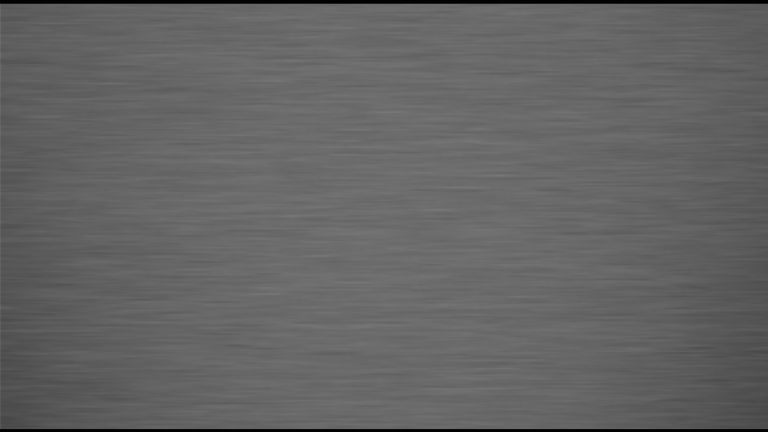
A WebGL 1 fragment shader for this texture:

```glsl
precision highp float;

uniform vec2 u_resolution;

const vec3 METAL_TINT = vec3(1.0, 1.0, 0.998);
const vec3 BAR_COLOR = vec3(0.008);
const float BAR_TOP = 0.0085;
const float BAR_BOTTOM = 0.0065;

float hash(vec2 p) {
    vec3 q = fract(vec3(p.xyx) * 0.1031);
    q += dot(q, q.yzx + 33.33);
    return fract((q.x + q.y) * q.z);
}

// Smooth noise along one row; each row is shifted so its ends do not line up.
float rowNoise(float x, float row, float seed) {
    x += 37.0 * hash(vec2(row, seed));
    float cell = floor(x);
    float t = smoothstep(0.0, 1.0, x - cell);
    float a = hash(vec2(cell + seed, row));
    float b = hash(vec2(cell + 1.0 + seed, row));
    return mix(a, b, t) - 0.5;
}

// Horizontal streaks: frequency counts cells per canvas height.
float streaks(vec2 p, vec2 frequency, float seed) {
    p *= frequency;
    float row = floor(p.y);
    float t = smoothstep(0.0, 1.0, p.y - row);
    return mix(rowNoise(p.x, row, seed), rowNoise(p.x, row + 1.0, seed), t);
}

// Broad light, falling off to the sides and most of all low down.
float sheen(vec2 uv) {
    float side = abs(uv.x - 0.5) * 2.0;
    float sideLoss = mix(0.115, 0.055, uv.y) * pow(side, 2.4);
    float lowLoss = 0.022 * pow(1.0 - uv.y, 3.0);
    float highLoss = 0.018 * pow(uv.y, 3.0);
    return 0.432 - sideLoss - lowLoss - highLoss;
}

float brushing(vec2 p) {
    float grain = 0.034 * streaks(p, vec2(9.0, 170.0), 11.0);
    grain += 0.024 * streaks(p, vec2(22.0, 235.0), 47.0);
    grain += 0.016 * streaks(p, vec2(4.0, 70.0), 83.0);
    grain += 0.008 * streaks(p, vec2(85.0, 144.0), 131.0);
    // Sparse stronger scratches, dark and light.
    float scratch = streaks(p, vec2(7.0, 150.0), 197.0);
    float strength = smoothstep(0.28, 0.48, abs(scratch));
    return grain + 0.022 * sign(scratch) * strength;
}

void main() {
    vec2 uv = gl_FragCoord.xy / u_resolution;
    vec2 p = gl_FragCoord.xy / u_resolution.y;
    float soft = 0.5 / u_resolution.y;

    // Brushed sheet with a faint bright left rim
    float level = sheen(uv) + brushing(p);
    level += 0.05 * (1.0 - smoothstep(0.0005, 0.004, p.x));
    vec3 color = level * METAL_TINT;

    // Dark bars along the top and bottom
    float inside = smoothstep(BAR_BOTTOM - soft, BAR_BOTTOM + soft, uv.y);
    inside *= smoothstep(BAR_TOP - soft, BAR_TOP + soft, 1.0 - uv.y);
    color = mix(BAR_COLOR, color, inside);

    gl_FragColor = vec4(color, 1.0);
}
```
